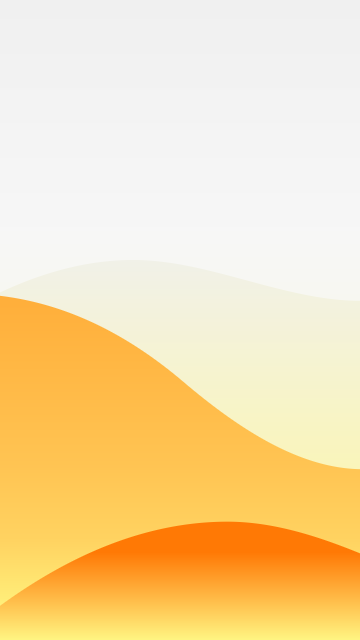
Reproduce this background procedurally as a WebGL 2 fragment shader.

```glsl
#version 300 es
precision highp float;
// Three soft dunes, pale, amber and orange, under a light grey sky.
// Each crest is a smooth curve of two cubic Hermite spans; every layer
// is filled with a vertical gradient and blended from back to front.

uniform vec2 u_resolution;
out vec4 fragColor;

// Cubic from a to b; each holds (x, height, slope).
float span(float x, vec3 a, vec3 b) {
    float width = b.x - a.x;
    float t = (x - a.x) / width;
    float s = 1.0 - t;
    return s * s * ((1.0 + 2.0 * t) * a.y + t * width * a.z)
         + t * t * ((1.0 + 2.0 * s) * b.y - s * width * b.z);
}

// Crest height through a left, a middle and a right knot.
float crest(float x, vec3 left, vec3 middle, vec3 right) {
    return x < middle.x ? span(x, left, middle) : span(x, middle, right);
}

// Linear progress of y from one height to another.
float ramp(float from, float to, float y) {
    return clamp((y - from) / (to - from), 0.0, 1.0);
}

// Coverage below a crest, smoothed over about one pixel.
float below(float height, float y) {
    float d = height - y;
    return clamp(0.5 + d / length(vec2(dFdx(d), dFdy(d))), 0.0, 1.0);
}

void main() {
    vec2 p = gl_FragCoord.xy / u_resolution;

    // Sky, warming slightly near the horizon
    vec3 color = mix(vec3(0.941), vec3(0.967), ramp(1.0, 0.64, p.y));
    color = mix(color, vec3(0.970, 0.970, 0.945), ramp(0.64, 0.53, p.y));

    // Pale back dune
    vec3 pale = mix(vec3(0.945, 0.945, 0.910), vec3(0.980, 0.960, 0.730),
                    ramp(0.594, 0.267, p.y));
    float back = crest(p.x, vec3(0.0, 0.543, 0.264),
                       vec3(0.370, 0.5938, 0.0), vec3(1.0, 0.530, 0.0));
    color = mix(color, pale, below(back, p.y));

    // Amber middle dune, brightening towards its foot
    vec3 amber = mix(vec3(1.0, 0.682, 0.227), vec3(1.0, 0.770, 0.325),
                     ramp(0.538, 0.270, p.y));
    amber = mix(amber, vec3(1.0, 0.827, 0.380), ramp(0.270, 0.155, p.y));
    amber = mix(amber, vec3(1.0, 0.940, 0.480), ramp(0.155, 0.053, p.y));
    float middle = crest(p.x, vec3(0.0, 0.5378, -0.0675),
                         vec3(0.509, 0.4036, -0.478), vec3(1.0, 0.2669, -0.011));
    color = mix(color, amber, below(middle, p.y));

    // Orange front dune, fading to yellow at the base
    vec3 orange = mix(vec3(1.0, 0.475, 0.020), vec3(1.0, 0.960, 0.510),
                      ramp(0.137, 0.0, p.y));
    float front = crest(p.x, vec3(0.0, 0.0534, 0.410),
                        vec3(0.632, 0.1849, 0.0), vec3(1.0, 0.1354, -0.230));
    color = mix(color, orange, below(front, p.y));

    fragColor = vec4(color, 1.0);
}
```
